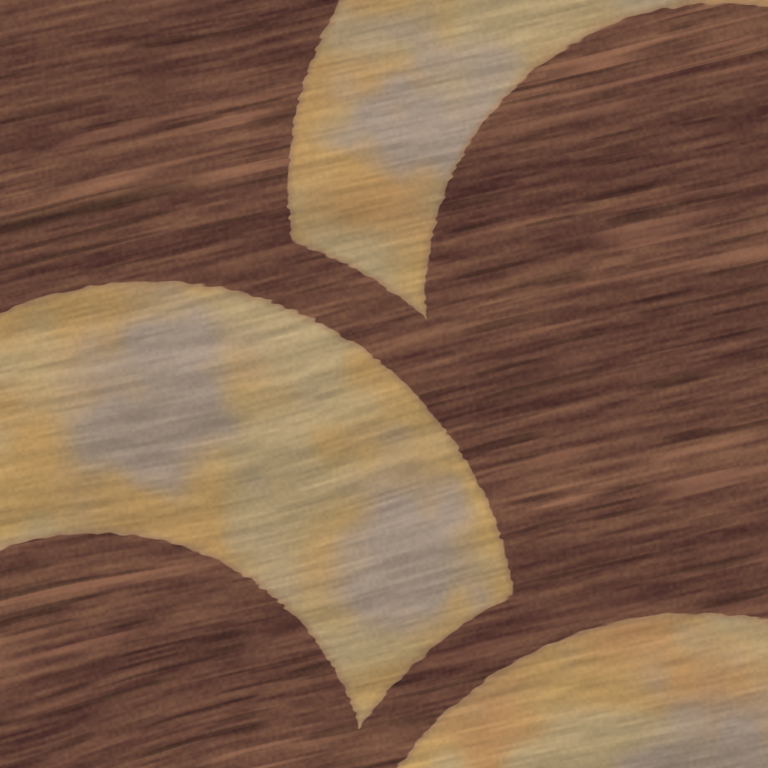
Give the GLSL for this pattern, as a WebGL 2 fragment shader.

```glsl
#version 300 es
precision highp float;

#define ORIGIN vec2(0.195, 0.154)
#define STEP_DOWN vec2(0.727, -0.432)
#define STEP_UP vec2(0.674, 0.599)
#define OUTER_RADIUS 0.480
#define CUT_RADIUS 0.5625
#define GRAIN_SLOPE 0.24
#define GROWTH_PERIOD 0.28
#define GROWTH_PHASE 0.538
#define EDGE_WEAR 0.005
#define EDGE_SOFTNESS 0.0008
#define GRAIN_CONTRAST 1.0

uniform vec2 u_resolution;
out vec4 fragColor;

const float TAU = 6.2831853;
const vec3 WALNUT_DARK = vec3(0.305, 0.19, 0.17);
const vec3 WALNUT_LIGHT = vec3(0.515, 0.365, 0.28);
const vec3 WALNUT_GLINT = vec3(0.64, 0.45, 0.35);
const vec3 MAPLE_TAN = vec3(0.67, 0.585, 0.44);
const vec3 MAPLE_GOLD = vec3(0.71, 0.58, 0.37);
const vec3 MAPLE_AMBER = vec3(0.67, 0.50, 0.34);
const vec3 MAPLE_GREY = vec3(0.61, 0.54, 0.48);
const vec3 MAPLE_RIM = vec3(0.60, 0.47, 0.36);

float hash(vec2 p) {
  vec3 q = fract(p.xyx * 0.1031);
  q += dot(q, q.yzx + 33.33);
  return fract((q.x + q.y) * q.z);
}

float noise(vec2 p) {
  vec2 i = floor(p), f = fract(p);
  f = f * f * (3.0 - 2.0 * f);
  return mix(mix(hash(i), hash(i + vec2(1, 0)), f.x),
             mix(hash(i + vec2(0, 1)), hash(i + vec2(1, 1)), f.x), f.y);
}

// Signed distance to one scale: a crescent trimmed by its two lower neighbours
float scaleDistance(vec2 p, float oddRow) {
  vec2 outerCentre = vec2(-0.014, 0.0) * oddRow;
  vec2 innerCentre = mix(vec2(-0.069, -0.206), vec2(0.070, -0.143), oddRow);
  float innerRadius = mix(0.358, 0.385, oddRow);
  float crescent = max(length(p - outerCentre) - OUTER_RADIUS,
                       innerRadius - length(p - innerCentre));
  float trim = CUT_RADIUS - min(length(p - STEP_DOWN), length(p + STEP_UP));
  return max(crescent, trim);
}

// Dark ground with growth bands, bright fibres and a short vein
vec3 walnut(vec2 p, vec2 grain, float tone, float growth) {
  vec3 color = mix(WALNUT_DARK, WALNUT_LIGHT, tone);
  float glint = smoothstep(0.62, 0.95, noise(grain * vec2(6.0, 110.0) + 17.0));
  color = mix(color, WALNUT_GLINT, glint * (0.1 + 0.45 * growth));
  float pore = smoothstep(0.7, 0.95, noise(grain * vec2(9.0, 130.0) + 71.0));
  color *= 1.0 - 0.2 * pore;
  float vein = 1.0 - smoothstep(0.002, 0.014, abs(grain.y - 0.308));
  return color * (1.0 - 0.3 * vein * (1.0 - smoothstep(0.15, 0.3, p.x)));
}

// Pale inlay: gold and tan mottling, with grey clouds spaced along the arc
vec3 maple(vec2 p, vec2 local, float oddRow, float tone, float depth) {
  float mottle = 0.55 * noise(p * 8.0 + 3.0) + 0.45 * noise(p * 19.0);
  vec3 warm = mix(MAPLE_GOLD, MAPLE_AMBER, noise(p * 11.0 + 9.0) * (0.4 + 0.6 * oddRow));
  vec3 color = mix(MAPLE_TAN, warm, smoothstep(0.32, 0.72, mottle + 0.1 * oddRow));
  float ring = (length(local) - 0.32) / 0.13;
  float angle = atan(local.y, local.x);
  float cloud = exp(-ring * ring) * (0.5 + 0.5 * cos(5.0 * (angle - 0.25 * TAU)));
  cloud += 0.7 * (noise(p * 12.0 + 41.0) - 0.5) + 0.45 * (noise(p * 27.0) - 0.5);
  color = mix(color, MAPLE_GREY, smoothstep(0.15, 0.85, cloud - 0.12 * oddRow));
  color = mix(MAPLE_RIM, color, smoothstep(-0.004, 0.012, depth));
  return color * (0.87 + 0.25 * tone);
}

void main() {
  float size = min(u_resolution.x, u_resolution.y);
  vec2 p = gl_FragCoord.xy / size;

  // Grain coordinates: along and across the fibres
  vec2 grain = vec2(p.x + GRAIN_SLOPE * p.y, 1.0 - p.y + GRAIN_SLOPE * p.x);
  grain.y += 0.025 * (noise(p * 3.0) - 0.5);
  float growth = 0.5 + 0.5 * cos(TAU * (grain.y - GROWTH_PHASE) / GROWTH_PERIOD);
  float streak = noise(grain * vec2(3.5, 50.0)) - 0.5;
  float fibre = noise(grain * vec2(10.0, 120.0)) - 0.5;
  float hair = noise(grain * vec2(24.0, 240.0)) - 0.5;
  float speck = noise(p * 230.0) - 0.5;
  float detail = 0.36 * streak + 0.5 * fibre + 0.45 * hair + 0.24 * speck;
  float tone = 0.34 + 0.28 * growth + GRAIN_CONTRAST * detail;

  // Nearest scale on the skewed lattice
  mat2 lattice = mat2(STEP_DOWN, STEP_UP);
  vec2 home = round(inverse(lattice) * (p - ORIGIN));
  float nearest = 10.0, oddRow = 0.0;
  vec2 local = vec2(0.0);
  for (int j = -1; j <= 1; j++) {
    for (int i = -1; i <= 1; i++) {
      vec2 cell = home + vec2(i, j);
      vec2 q = p - ORIGIN - lattice * cell;
      float odd = mod(cell.x - cell.y, 2.0);
      float d = scaleDistance(q, odd);
      if (d < nearest) {
        nearest = d;
        local = q;
        oddRow = odd;
      }
    }
  }

  // Finely ragged saw edge
  nearest += EDGE_WEAR * (noise(grain * vec2(60.0, 190.0)) - 0.5);
  float softness = EDGE_SOFTNESS + 0.6 / size;
  float inlay = 1.0 - smoothstep(-softness, softness, nearest);

  vec3 ground = walnut(p, grain, tone, growth);
  vec3 pale = maple(p, local, oddRow, tone, -nearest);
  fragColor = vec4(mix(ground, pale, inlay), 1.0);
}
```
